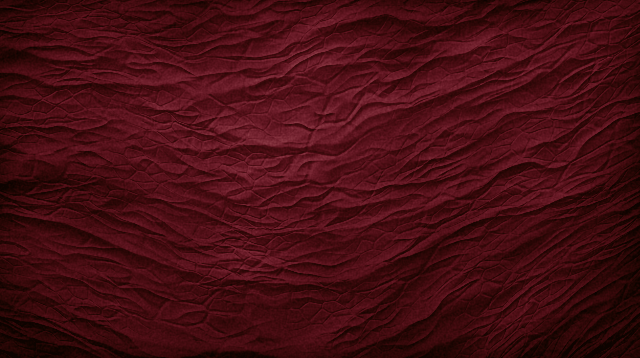
This texture is drawn by a WebGL 2 fragment shader. Its source:

```glsl
#version 300 es
precision highp float;
// Dark crimson wrinkled leather under soft light from above.
// Ridged noise stretched along a curved flow makes the folds, Voronoi borders
// add a net of fine veins, and the height slope shades a wine colour ramp.

uniform vec2 u_resolution;
out vec4 fragColor;

vec2 hash2(vec2 cell) {
    vec2 k = vec2(dot(cell, vec2(127.1, 311.7)), dot(cell, vec2(269.5, 183.3)));
    return fract(sin(k) * 43758.5453);
}

float cornerSlope(vec2 cell, vec2 corner, vec2 f) {
    return dot(hash2(cell + corner) * 2.0 - 1.0, f - corner);
}

// Gradient noise, about -0.7 to 0.7
float noise(vec2 p) {
    vec2 i = floor(p), f = fract(p);
    vec2 w = f * f * f * (f * (f * 6.0 - 15.0) + 10.0);
    float low = mix(cornerSlope(i, vec2(0, 0), f), cornerSlope(i, vec2(1, 0), f), w.x);
    float high = mix(cornerSlope(i, vec2(0, 1), f), cornerSlope(i, vec2(1, 1), f), w.x);
    return mix(low, high, w.y);
}

// Distance-like gap between the two nearest cell centres, 0 on a border
float cellBorder(vec2 p) {
    vec2 i = floor(p), f = fract(p);
    float nearest = 9.0, second = 9.0;
    for (int y = -1; y <= 1; y++) {
        for (int x = -1; x <= 1; x++) {
            vec2 offset = vec2(x, y);
            float d = length(offset + hash2(i + offset) - f);
            second = min(second, max(nearest, d));
            nearest = min(nearest, d);
        }
    }
    return second - nearest;
}

// Bends the sheet: folds sink from the left and climb to the right
vec2 flow(vec2 p) {
    float bend = 0.38 * (p.x - 0.7) * (p.x - 0.7) * mix(1.0, 0.3, p.y);
    vec2 q = vec2(p.x, p.y - bend - 0.12 * p.x * p.y);
    q.y += 0.09 * noise(q * vec2(1.7, 2.2) + 4.0);
    q.y += 0.024 * noise(q * vec2(6.0, 9.0) + 17.0);
    return q + 0.009 * vec2(noise(q * 19.0), noise(q * 19.0 + 31.0));
}

float folds(vec2 q, float sharpness) {
    float height = 0.0, amount = 0.5;
    vec2 s = q * vec2(1.3, 5.4);
    for (int octave = 0; octave < 4; octave++) {
        float n = 1.6 * noise(s);
        float strength = smoothstep(-0.35, 0.45, noise(s * 0.6 + 53.0));
        height += amount * strength * exp(-sharpness * sqrt(n * n + 0.0006));
        s = s * vec2(1.85, 1.7) + vec2(7.3, 11.9);
        amount *= 0.66;
    }
    return height;
}

float veins(vec2 q, vec2 scale) {
    float strength = smoothstep(-0.35, 0.4, noise(q * vec2(4.0, 6.0) + 71.0));
    return strength * smoothstep(0.0, 0.18, cellBorder(q * scale));
}

float leatherHeight(vec2 p) {
    vec2 q = flow(p);
    return folds(q, 6.5) + 0.065 * veins(q, vec2(9.0, 17.0))
         + 0.035 * veins(q + 3.7, vec2(20.0, 34.0));
}

// Light falling on the whole sheet, fading to the edges
float broadLight(vec2 uv, vec2 q) {
    vec2 d = (uv - vec2(0.48, 0.68)) / vec2(0.52, 0.56);
    float frame = 16.0 * uv.x * (1.0 - uv.x) * uv.y * (1.0 - uv.y);
    float sheen = noise(q * vec2(2.1, 4.2) + 23.0) + 0.5 * noise(q * vec2(5.0, 11.0) + 41.0);
    return 0.24 + 0.47 * exp(-dot(d, d)) - 0.28 * exp(-7.0 * frame) + 0.36 * sheen;
}

float grain(vec2 p) {
    return 0.24 * noise(p * 171.0) + 0.15 * noise(p * 97.0 + 9.0);
}

vec3 wineRamp(float t) {
    vec3 deep = vec3(0.12, 0.02, 0.01) + t * vec3(0.35, 0.04, 0.08);
    return max(deep + vec3(0.0, 0.09 * t * t * t, 0.11 * t * t), 0.0);
}

void main() {
    vec2 uv = gl_FragCoord.xy / u_resolution;
    vec2 p = gl_FragCoord.xy / u_resolution.y;

    // Slope towards the light, softly limited
    float reach = 0.003;
    vec2 toLight = normalize(vec2(-0.35, 1.0));
    float slope = (leatherHeight(p) - leatherHeight(p + toLight * reach)) / reach;
    float relief = 0.075 * slope / (1.0 + 0.1 * abs(slope));
    relief *= relief > 0.0 ? 0.8 : 1.05;

    float light = broadLight(uv, flow(p));
    float tone = light + relief * (0.5 + 0.6 * clamp(light, 0.0, 1.0)) + grain(p);
    fragColor = vec4(wineRamp(clamp(tone, -0.2, 1.2)), 1.0);
}
```
